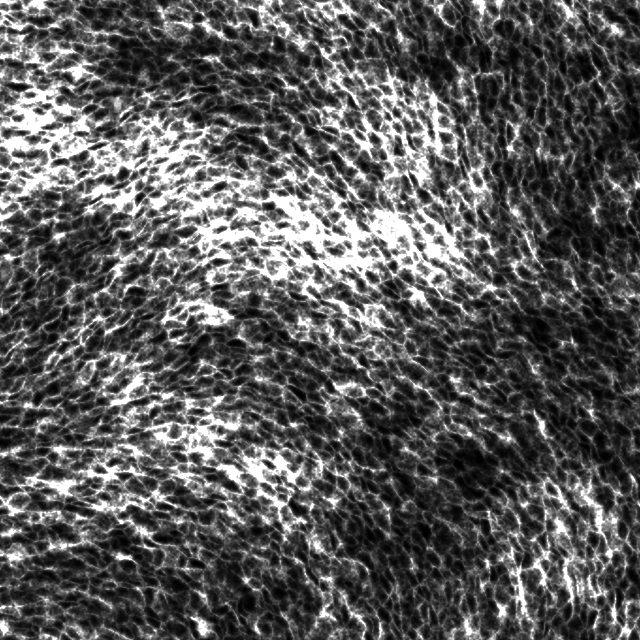
Write a three.js fragment shader that draws this texture.

```glsl
// Grey micrograph of dense tissue: dark oval cells in a bright, streaming fibre mesh.
varying vec2 vUv;

const float FINE_CELLS = 54.0;     // small cells across the canvas
const float COARSE_CELLS = 25.0;   // large dark gaps across the canvas
const float FIBRE_FREQ = 120.0;
const float CELL_STRETCH = 1.8;    // length to width of a cell
const vec2 PATCH_FREQ = vec2(4.5, 6.5);

// Weights of the layers, each of which has about unit variance
const float PATCH_WEIGHT = 0.58;
const float COARSE_WEIGHT = 0.36;
const float FINE_WEIGHT = 0.64;
const float FIBRE_WEIGHT = 0.36;
const float GRAIN_WEIGHT = 0.20;

// Exponential tone curve
const float MID_GREY = 0.33;
const float CONTRAST = 0.76;
const float BLACK_OFFSET = 0.02;

vec2 hash2(vec2 p) {
  vec3 q = fract(p.xyx * vec3(0.1031, 0.1030, 0.0973));
  q += dot(q, q.yzx + 33.33);
  return fract((q.xx + q.yz) * q.zy);
}

// Value noise with zero mean and unit variance
float noise(vec2 p) {
  vec2 i = floor(p);
  vec2 f = fract(p);
  f = f * f * (3.0 - 2.0 * f);
  float low = mix(hash2(i).x, hash2(i + vec2(1.0, 0.0)).x, f.x);
  float high = mix(hash2(i + vec2(0.0, 1.0)).x, hash2(i + vec2(1.0, 1.0)).x, f.x);
  return (mix(low, high, f.y) - 0.5) * 4.66;
}

float patches(vec2 p) {
  float sum = 0.0;
  float amp = 0.75;
  for (int i = 0; i < 4; i++) {
    sum += amp * noise(p);
    p = mat2(0.96, 0.28, -0.28, 0.96) * p * 2.0 + 17.3;
    amp *= 0.62;
  }
  return sum;
}

// Direction of the tissue: level at the left, falling steeply at the right
vec2 flowDirection(vec2 p) {
  float angle = mix(0.2, -0.8, smoothstep(0.1, 0.95, p.x));
  angle -= 0.35 * (1.0 - smoothstep(0.0, 0.4, p.y));
  angle += 0.28 * noise(p * 4.0 + 5.0);
  return vec2(cos(angle), sin(angle));
}

// Cells drawn out along the flow: dark rounded cores, bright walls
float cells(vec2 p, vec2 flow) {
  vec2 base = floor(p);
  float nearest = 9.0;
  float second = 9.0;
  float depth = 1.0;
  float stretch = sqrt(CELL_STRETCH);
  for (int y = -2; y <= 2; y++) {
    for (int x = -2; x <= 2; x++) {
      vec2 id = base + vec2(float(x), float(y));
      vec2 d = id + hash2(id) - p;
      float along = dot(d, flow) / stretch;
      float across = (d.y * flow.x - d.x * flow.y) * stretch;
      float dist = length(vec2(along, across));
      if (dist < nearest) {
        second = nearest;
        nearest = dist;
        depth = 0.5 + hash2(id + 71.0).y;
      } else {
        second = min(second, dist);
      }
    }
  }
  float wall = (0.28 - (second - nearest) * depth) / 0.2;
  float core = (nearest - 0.46) / 0.21;
  return 0.54 * (wall + core);
}

// Noise smeared along the flow
float fibres(vec2 p, vec2 flow) {
  float sum = 0.0;
  for (int i = -4; i <= 4; i++) {
    sum += noise(p + flow * float(i) * 0.6);
  }
  return sum * 0.24;
}

void main() {
  vec2 flow = flowDirection(vUv);
  vec2 wobble = vec2(noise(vUv * 45.0), noise(vUv * 45.0 + 31.7));
  vec2 p = vUv + 0.0026 * wobble;

  // Layers from broad patches down to fine grain
  float level = PATCH_WEIGHT * patches(vUv * PATCH_FREQ + 3.0);
  level += 0.45 * (vUv.y - vUv.x);
  level += COARSE_WEIGHT * cells(p * COARSE_CELLS + 40.0, flow);
  level += FINE_WEIGHT * cells(p * FINE_CELLS + 90.0, flow);
  level += FIBRE_WEIGHT * fibres(p * FIBRE_FREQ + 11.0, flow);
  level += GRAIN_WEIGHT * (noise(vUv * 190.0) + noise(vUv * 340.0 + 7.0));

  float grey = MID_GREY * exp(CONTRAST * level) - BLACK_OFFSET;
  gl_FragColor = vec4(vec3(clamp(grey, 0.0, 1.0)), 1.0);
}
```
